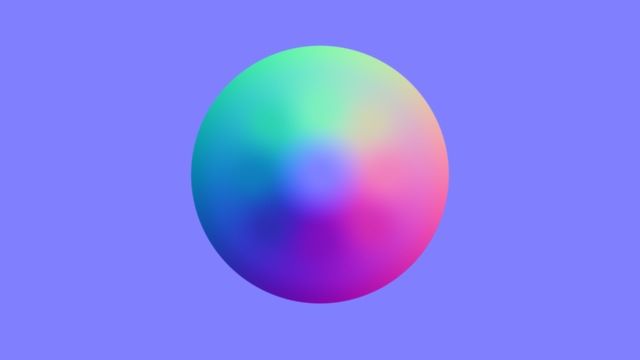
Write a Shadertoy shader that draws this texture map.

```glsl
// Sideways tilt of the dome surface at p, where the rim has radius 1
vec2 domeTilt(vec2 p) {
    float r = length(p);
    float slope = 0.87 * smoothstep(0.02, 0.43, r);
    slope -= 0.05 * exp(-pow((r - 0.74) / 0.15, 2.0));
    slope += 0.07 * smoothstep(0.8, 1.0, r);
    return p / max(r, 0.001) * slope;
}

// Eight soft dimples pull the tilt toward their own direction
vec2 addDimples(vec2 tilt, vec2 p) {
    for (int i = 0; i < 8; i++) {
        float angle = float(i) * 0.785398;
        vec2 direction = vec2(cos(angle), sin(angle));
        float diagonal = float(i % 2);
        vec2 offset = p - direction * mix(0.52, 0.585, diagonal);
        float weight = exp(-dot(offset, offset) / 0.026);
        float depth = mix(0.88, 0.94, diagonal);
        tilt = mix(tilt, direction * depth, 0.7 * weight);
    }
    return tilt;
}

void mainImage(out vec4 fragColor, in vec2 fragCoord) {
    vec2 uv = (fragCoord - 0.5 * iResolution.xy) / iResolution.y;
    vec2 p = (uv - vec2(0.0, 0.015)) / 0.358;

    // Encode the surface normal as colour
    vec2 tilt = addDimples(domeTilt(p), p);
    float facing = sqrt(max(1.0 - dot(tilt, tilt), 0.0));
    vec3 dome = 0.5 + 0.5 * vec3(tilt, facing);

    // Flat surroundings with a smooth disc edge
    vec3 flatColor = vec3(0.5, 0.5, 1.0);
    float pixel = 1.0 / (0.358 * iResolution.y);
    float disc = 1.0 - smoothstep(-pixel, pixel, length(p) - 1.0);
    fragColor = vec4(mix(flatColor, dome, disc), 1.0);
}
```
